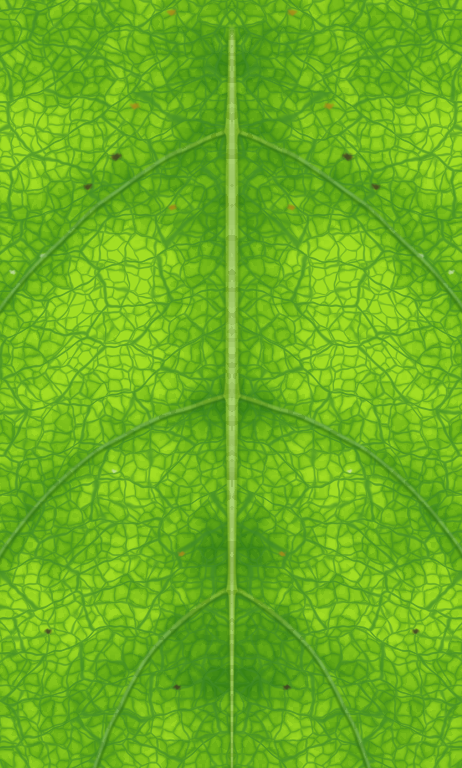
This texture is drawn by a Shadertoy shader. Its source:

```glsl
// A green leaf, mirrored about a pale midrib, with three pairs of arching side veins.
// Cubic curves give the veins; gently warped cellular noise at four scales gives the
// fine network, and soft gaussian patches give the light and dark areas of the blade.

const vec3 DARK_LEAF = vec3(0.22, 0.52, 0.08);
const vec3 MID_LEAF = vec3(0.41, 0.69, 0.09);
const vec3 LIGHT_LEAF = vec3(0.63, 0.87, 0.14);
const vec3 NET_VEIN = vec3(0.26, 0.55, 0.17);
const vec3 SIDE_VEIN = vec3(0.44, 0.67, 0.29);
const vec3 RIB_EDGE = vec3(0.49, 0.70, 0.17);
const vec3 RIB_CORE = vec3(0.64, 0.79, 0.42);

// Soft patches: distance from rib, height, radius, strength
const vec4 PATCHES[12] = vec4[12](
    vec4(0.184, 0.583, 0.075, 0.34), vec4(0.223, 0.505, 0.065, 0.30),
    vec4(0.132, 0.661, 0.050, 0.30), vec4(0.280, 0.805, 0.070, 0.34),
    vec4(0.105, 0.515, 0.050, 0.28), vec4(0.145, 0.365, 0.065, 0.22),
    vec4(0.235, 0.200, 0.085, 0.22), vec4(0.035, 0.130, 0.050, -0.34),
    vec4(0.035, 0.275, 0.040, -0.28), vec4(0.040, 0.760, 0.055, -0.22),
    vec4(0.035, 0.445, 0.038, -0.22), vec4(0.050, 0.920, 0.060, -0.20));

// Blemishes: distance from rib, height, radius, kind (0 dark, 0.5 rust, 1 white)
const vec4 SPOTS[11] = vec4[11](
    vec4(0.151, 0.796, 0.0065, 0.0), vec4(0.187, 0.757, 0.0050, 0.0),
    vec4(0.077, 0.730, 0.0048, 0.5), vec4(0.126, 0.862, 0.0055, 0.5),
    vec4(0.078, 0.984, 0.0055, 0.5), vec4(0.066, 0.279, 0.0040, 0.5),
    vec4(0.239, 0.178, 0.0042, 0.0), vec4(0.071, 0.105, 0.0042, 0.0),
    vec4(0.246, 0.667, 0.0038, 1.0), vec4(0.285, 0.646, 0.0034, 1.0),
    vec4(0.154, 0.387, 0.0028, 1.0));

vec2 hash2(vec2 p) {
    vec3 q = fract(p.xyx * vec3(0.1031, 0.1030, 0.0973));
    q += dot(q, q.yzx + 33.33);
    return fract((q.xx + q.yz) * q.zy);
}

// Cellular noise: x is the gap between the two nearest seeds, y a random cell value
vec2 cells(vec2 p) {
    vec2 base = floor(p), nearestId = base;
    float nearest = 9.0, second = 9.0;
    for (int j = -1; j <= 1; j++)
    for (int i = -1; i <= 1; i++) {
        vec2 id = base + vec2(i, j);
        float d = length(id + 0.1 + 0.8 * hash2(id) - p);
        if (d < nearest) { second = nearest; nearest = d; nearestId = id; }
        else second = min(second, d);
    }
    return vec2(second - nearest, hash2(nearestId + 71.0).x);
}

vec2 warp(vec2 p, float freq) {
    return sin(p.yx * freq + vec2(1.3, 4.1)) + 0.5 * sin(p.yx * freq * 2.3 + p * freq + vec2(2.7, 0.6));
}

float line(float d, float halfWidth, float blur) {
    return 1.0 - smoothstep(halfWidth - blur, halfWidth + blur, abs(d));
}

// Signed distance to a vein that drops from height y0 along a cubic
float veinDistance(vec2 p, float y0, vec3 k) {
    float t = max(p.x - 0.010, 0.0);
    float curve = y0 - t * (k.x + t * (k.y + t * k.z));
    float slope = k.x + t * (2.0 * k.y + 3.0 * t * k.z);
    return (p.y - curve) * inversesqrt(1.0 + slope * slope);
}

float ribHalfWidth(float y) {
    float w = mix(0.0014, 0.0080, smoothstep(0.0, 0.52, y));
    return mix(w, 0.0045, smoothstep(0.75, 0.96, y));
}

void mainImage(out vec4 fragColor, in vec2 fragCoord) {
    float px = 1.0 / iResolution.y;
    vec2 p = fragCoord * px;
    p.x = abs(p.x - 0.502 * iResolution.x * px);

    // Three side veins; keep the nearest, and widen the rib just above each joint
    const vec3 joints = vec3(0.828, 0.484, 0.2305);
    vec2 v = p + 0.0007 * warp(p, 75.0);
    vec3 d = vec3(veinDistance(v, joints.x, vec3(0.33, 1.54, 0.0)),
                  veinDistance(v, joints.y, vec3(0.30, 0.0, 4.72)),
                  veinDistance(v, joints.z, vec3(0.60, 0.0, 26.5)));
    float side = d.x, flare = 0.0;
    for (int i = 0; i < 3; i++) {
        if (abs(d[i]) < abs(side)) side = d[i];
        float h = p.y - joints[i];
        flare += 0.0035 * exp(-abs(h) / (h > 0.0 ? 0.013 : 0.003));
    }

    // Blade tone
    float tone = 0.62 + 0.045 * dot(warp(p, 31.0), vec2(1.0));
    for (int i = 0; i < 12; i++) {
        vec2 q = (p - PATCHES[i].xy) / PATCHES[i].z;
        tone += PATCHES[i].w * exp(-dot(q, q));
    }
    tone -= 0.28 * exp(-abs(side) / 0.022) + 0.18 * exp(-p.x / 0.025);

    // Vein network, coarse cells stretched away from the rib
    vec2 q = p + 0.0035 * warp(p, 42.0) + 0.0008 * warp(p, 190.0);
    vec2 coarse = cells((q + vec2(0.0, 0.25 * q.x)) * vec2(11.0, 19.0));
    vec2 medium = cells(q * 29.0 + 17.0);
    vec2 fine = cells(q * 56.0 + 5.0);
    vec2 speck = cells(p * 150.0 + 41.0);
    tone += 0.16 * (medium.y - 0.5) + 0.22 * (fine.y - 0.5) + 0.15 * (speck.y - 0.5);
    tone += 0.20 * (smoothstep(0.0, 0.5, fine.x) - 0.5);
    vec3 col = mix(DARK_LEAF, MID_LEAF, clamp(tone * 2.0, 0.0, 1.0));
    col = mix(col, LIGHT_LEAF, clamp(tone * 2.0 - 1.0, 0.0, 1.0));
    float net = 0.72 * (1.0 - smoothstep(0.01, 0.075, coarse.x));
    net = max(net, 0.60 * (1.0 - smoothstep(0.01, 0.12, medium.x)));
    net = max(net, 0.42 * (1.0 - smoothstep(0.01, 0.20, fine.x)));
    col = mix(col, NET_VEIN, net);

    // Blemishes with ragged rims
    for (int i = 0; i < 11; i++) {
        float kind = SPOTS[i].w, r = SPOTS[i].z;
        vec2 o = (p - SPOTS[i].xy + 0.0007 * warp(p, 520.0)) * vec2(0.8, 1.2);
        vec3 tint = mix(vec3(0.25, 0.23, 0.14), vec3(0.68, 0.55, 0.10), min(2.0 * kind, 1.0));
        tint = mix(tint, vec3(0.78, 0.88, 0.68), max(2.0 * kind - 1.0, 0.0));
        col = mix(col, tint, 0.80 * (1.0 - smoothstep(0.3 * r, r + px, length(o))));
    }

    // Side veins with a shaded lower edge, then the midrib with fine speckles
    float speckle = speck.y - 0.5;
    float sideWidth = mix(0.0025, 0.0018, smoothstep(0.0, 0.25, p.x));
    col = mix(col, vec3(0.21, 0.46, 0.08), 0.60 * line(side + 0.0035, 0.0022, 0.002));
    vec3 sideColor = mix(RIB_EDGE, SIDE_VEIN, smoothstep(0.0, 0.12, p.x)) + 0.10 * speckle;
    col = mix(col, sideColor, 0.85 * line(side, sideWidth, 0.0006 + px));
    float rib = ribHalfWidth(p.y) + flare;
    float top = 1.0 - smoothstep(0.945, 0.972, p.y);
    col = mix(col, vec3(0.23, 0.48, 0.08), 0.40 * top * line(p.x, rib + 0.003, 0.003));
    col = mix(col, RIB_EDGE + 0.10 * speckle, 0.95 * top * line(p.x, rib, 0.5 * px + 0.0008));
    float core = line(p.x, 0.52 * ribHalfWidth(p.y), 0.0012 + 0.5 * px);
    col = mix(col, RIB_CORE + 0.12 * speckle, 0.9 * top * core);

    fragColor = vec4(col, 1.0);
}
```
